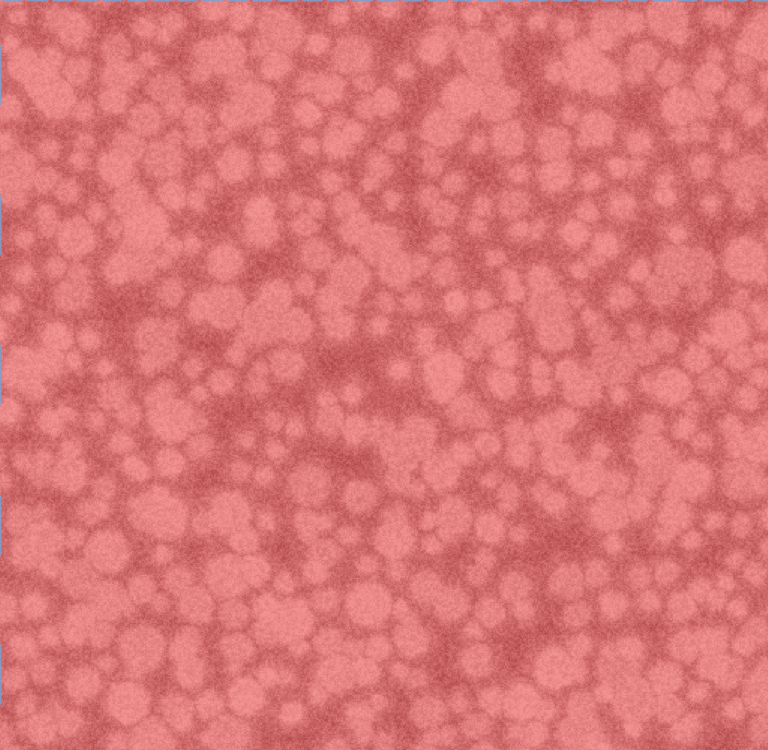
A WebGL 2 fragment shader for this texture:

```glsl
#version 300 es
precision highp float;
// Soft coral blobs with hazy gaps on a rose ground, covered in fine grain.

uniform vec2 u_resolution;
out vec4 fragColor;

const vec3 GROUND = vec3(0.755, 0.355, 0.360);
const vec3 BLOB = vec3(0.925, 0.540, 0.540);
const vec3 EDGE_BLUE = vec3(0.45, 0.65, 0.85);
const float BLOB_CELLS = 24.0;
const float GRAIN_CELLS = 500.0;

float hash(vec2 p, float seed) {
    vec3 q = fract(vec3(p.xyx + seed * 17.3) * 0.1031);
    q += dot(q, q.yzx + 33.33);
    return fract((q.x + q.y) * q.z);
}

float valueNoise(vec2 p, float seed) {
    vec2 cell = floor(p);
    vec2 f = smoothstep(0.0, 1.0, fract(p));
    float low = mix(hash(cell, seed), hash(cell + vec2(1, 0), seed), f.x);
    float high = mix(hash(cell + vec2(0, 1), seed), hash(cell + vec2(1, 1), seed), f.x);
    return mix(low, high, f.y);
}

// Layered sines that make the blob outlines slightly uneven.
vec2 wobble(vec2 p, float amount) {
    vec2 slow = sin(p.yx * 130.0 + vec2(0.0, 2.1) + 2.0 * sin(p * 47.0));
    vec2 fast = sin(p.yx * 290.0 + vec2(1.3, 4.0) + p * 170.0);
    return p + amount * (slow + 0.6 * fast);
}

// Broad drift between crowded, bright areas and sparse, dark ones.
float crowding(vec2 p) {
    return 0.5 * sin(p.x * 13.0 + 2.0 * sin(p.y * 9.0))
         + 0.5 * sin(p.y * 17.0 + 2.0 * sin(p.x * 11.0 + 1.0));
}

// Brightness of a disc: a soft core inside a wide, faint halo.
float softDisc(float dist, float radius) {
    float gap = dist - radius;
    float core = 1.0 - smoothstep(-0.006, 0.006, gap);
    float halo = 1.0 - smoothstep(-0.004, 0.032, gap);
    return 0.5 * core + 0.5 * halo;
}

// Cellular field: the brightest of the scattered discs around a point.
float blobField(vec2 p, float cells, float seed) {
    vec2 home = floor(p * cells);
    float tone = 0.0;
    for (int y = -2; y <= 2; y++) {
        for (int x = -2; x <= 2; x++) {
            vec2 cell = home + vec2(x, y);
            vec2 jitter = vec2(hash(cell, seed), hash(cell, seed + 1.0));
            vec2 center = (cell + mix(vec2(0.08), vec2(0.92), jitter)) / cells;
            float size = hash(cell, seed + 2.0);
            float radius = mix(0.011, 0.031, size * size);
            float strength = mix(0.78, 1.0, hash(cell, seed + 4.0));
            float present = step(hash(cell, seed + 3.0), 0.90 + 0.15 * crowding(center));
            tone = max(tone, present * strength * softDisc(length(p - center), radius));
        }
    }
    return tone;
}

// Fine specks mixed with slightly larger mottling, centred on zero.
float grain(vec2 p, float cells) {
    float specks = hash(floor(p * cells), 21.0) - 0.5;
    float mottle = valueNoise(p * cells * 0.5, 27.0) - 0.5;
    return 0.45 * specks + 0.5 * mottle;
}

// Dashed hairline along one side.
float hairline(float depth, float along, float dashes, float fill) {
    float line = 1.0 - smoothstep(0.0012, 0.0028, depth);
    float dash = abs(fract(along * dashes) - 0.5) * 2.0;
    return line * (1.0 - smoothstep(fill - 0.02, fill + 0.02, dash));
}

void main() {
    float unit = min(u_resolution.x, u_resolution.y);
    vec2 p = gl_FragCoord.xy / unit;
    vec2 size = u_resolution / unit;

    // Blobs and broad drift
    float tone = blobField(wobble(p, 0.0012), BLOB_CELLS, 1.0);
    tone += 0.07 * crowding(p + 0.37);

    // Grain, weaker on the blobs
    tone += grain(p, GRAIN_CELLS) * mix(1.05, 0.72, clamp(tone, 0.0, 1.0));
    vec3 color = mix(GROUND, BLOB, clamp(tone, -0.3, 1.15));

    // Thin blue dashes on the top and left sides
    float border = max(hairline(size.y - p.y, p.x, 30.0, 0.8), hairline(p.x, p.y, 5.0, 0.4));
    fragColor = vec4(mix(color, EDGE_BLUE, 0.8 * border), 1.0);
}
```
